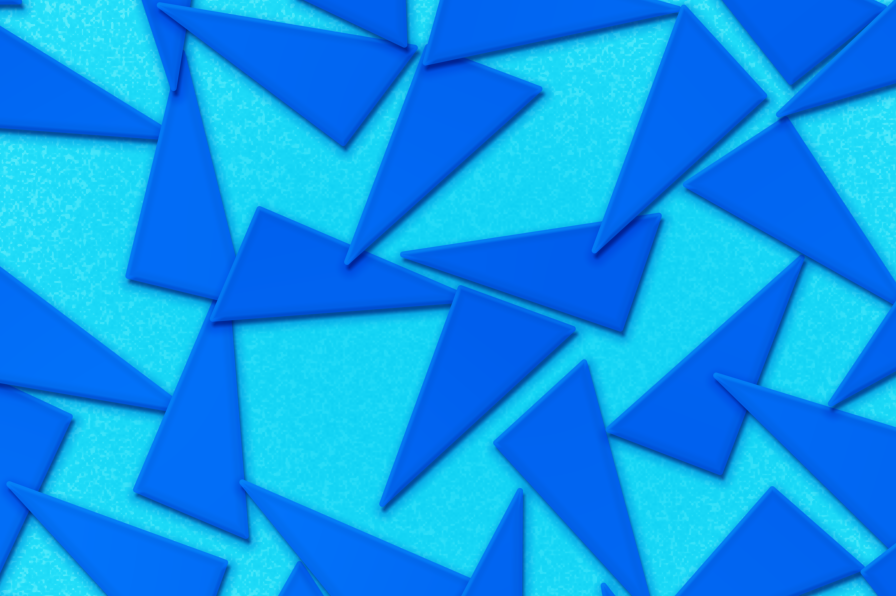
Reproduce this pattern procedurally as a WebGL 2 fragment shader.

```glsl
#version 300 es
precision highp float;

uniform vec2 u_resolution;
out vec4 outColor;

#define CELL 0.29
#define LATTICE_TILT 0.62
#define LEGS vec2(0.385, 0.200)
#define CORNER_RADIUS 0.005
#define POSITION_JITTER 0.055
#define ANGLE_JITTER 0.95
#define SHADOW_OFFSET vec2(0.004, -0.009)
#define SHADOW_WIDTH 0.022
#define GRAIN_SCALE 260.0

const vec3 CYAN = vec3(0.11, 0.86, 0.98);
const vec3 PALE_CYAN = vec3(0.42, 0.93, 0.98);
const vec3 DEEP_BLUE = vec3(0.00, 0.37, 0.93);
const vec3 BRIGHT_BLUE = vec3(0.01, 0.45, 0.98);
const vec3 RIM_LIGHT = vec3(0.02, 0.54, 0.96);
const vec3 RIM_DARK = vec3(0.00, 0.28, 0.78);
const vec3 SOFT_SHADE = vec3(0.30, 0.76, 0.93);
const vec3 CONTACT_SHADE = vec3(0.35, 0.48, 0.68);

float hash(vec2 p) {
    vec3 q = fract(vec3(p.xyx) * 0.1031);
    q += dot(q, q.yzx + 33.33);
    return fract((q.x + q.y) * q.z);
}

float noise(vec2 p) {
    vec2 i = floor(p), f = fract(p);
    f = f * f * (3.0 - 2.0 * f);
    return mix(mix(hash(i), hash(i + vec2(1, 0)), f.x),
               mix(hash(i + vec2(0, 1)), hash(i + vec2(1, 1)), f.x), f.y);
}

mat2 rotation(float a) {
    float c = cos(a), s = sin(a);
    return mat2(c, s, -s, c);
}

float segmentDistance(vec2 p, vec2 a, vec2 b) {
    vec2 d = b - a;
    return length(p - a - d * clamp(dot(p - a, d) / dot(d, d), 0.0, 1.0));
}

// Signed distance to a rounded right triangle, roughly centred on zero
float triangleDistance(vec2 p) {
    p += LEGS * vec2(0.42, 0.40);
    vec2 tip = vec2(LEGS.x, 0.0), top = vec2(0.0, LEGS.y);
    float d = min(segmentDistance(p, tip, top),
                  min(segmentDistance(p, vec2(0), tip), segmentDistance(p, vec2(0), top)));
    bool inside = min(p.x, p.y) > 0.0 && dot(p / LEGS, vec2(1)) < 1.0;
    return (inside ? -d : d) - CORNER_RADIUS;
}

// Cyan sheet with pale speckles gathering towards the upper corners and left
vec3 background(vec2 p, float aspect) {
    vec2 c = (p - vec2(0.55 * aspect, 0.42)) / vec2(aspect, 1.0);
    float glow = smoothstep(0.25, 0.85, length(c) + 0.1 * noise(p * 5.0));
    float grain = 0.6 * noise(p * GRAIN_SCALE) + 0.4 * noise(p * GRAIN_SCALE * 0.47 + 7.0);
    vec3 col = mix(CYAN * vec3(0.75, 0.97, 0.98), CYAN * vec3(1.35, 1.02, 1.0), glow);
    col += 0.05 * (grain - 0.5) * vec3(1.2, 0.8, 0.4);
    return mix(col, PALE_CYAN, smoothstep(0.5, 0.8, grain) * (0.1 + 0.65 * glow));
}

// Lays one tile, with its shadow and bevelled rim, over the colour below
vec3 addTile(vec3 col, vec2 p, vec2 cell, float glow, float pixel) {
    vec2 jitter = vec2(hash(cell + 3.1), hash(cell + 17.7)) - 0.5;
    float quarter = mod(cell.x + cell.y, 2.0) + 2.0 * step(0.5, hash(cell + 41.3));
    float angle = quarter * 1.570796 + ANGLE_JITTER * (hash(cell + 59.9) - 0.5);
    float mirror = hash(cell + 71.5) < 0.5 ? -1.0 : 1.0;
    mat2 turn = rotation(angle);

    vec2 flip = vec2(1.0, mirror);
    vec2 q = flip * (turn * (p - (cell + 0.5) * CELL - jitter * POSITION_JITTER));
    vec2 drop = flip * (turn * (rotation(LATTICE_TILT) * SHADOW_OFFSET));
    float d = triangleDistance(q);
    float shadow = triangleDistance(q - drop);

    float soft = 1.0 - smoothstep(-0.006, SHADOW_WIDTH, shadow);
    float contact = 1.0 - smoothstep(-0.007, 0.004, shadow);
    col *= mix(vec3(1), SOFT_SHADE, soft);
    col *= mix(vec3(1), CONTACT_SHADE, contact);

    float tone = 0.5 * hash(cell + 83.2) + 0.6 * glow + 0.8 * q.x;
    vec3 face = mix(DEEP_BLUE, BRIGHT_BLUE, clamp(tone, 0.0, 1.0));
    float facing = (shadow - d) / length(drop);
    float rim = smoothstep(-0.009, -0.003, d);
    face = mix(face, RIM_LIGHT, rim * max(facing, 0.0) * 0.75);
    face = mix(face, RIM_DARK, rim * max(-facing, 0.0) * 0.8);
    face *= 1.0 - 0.04 * smoothstep(-0.022, -0.010, d) * (1.0 - rim);
    return mix(col, face, 1.0 - smoothstep(-pixel, pixel, d));
}

void main() {
    vec2 uv = gl_FragCoord.xy / u_resolution.y;
    float aspect = u_resolution.x / u_resolution.y;
    float pixel = 0.8 / u_resolution.y;
    vec3 col = background(uv, aspect);

    // Tiles on a tilted basket weave, always stacked in the same order
    vec2 p = rotation(LATTICE_TILT) * uv;
    vec2 home = floor(p / CELL);
    float glow = 1.0 - smoothstep(0.1, 1.1, length(uv));
    for (int y = -1; y <= 1; y++)
        for (int x = -1; x <= 1; x++)
            col = addTile(col, p, home + vec2(x, y), glow, pixel);

    outColor = vec4(clamp(col, 0.0, 1.0), 1.0);
}
```
